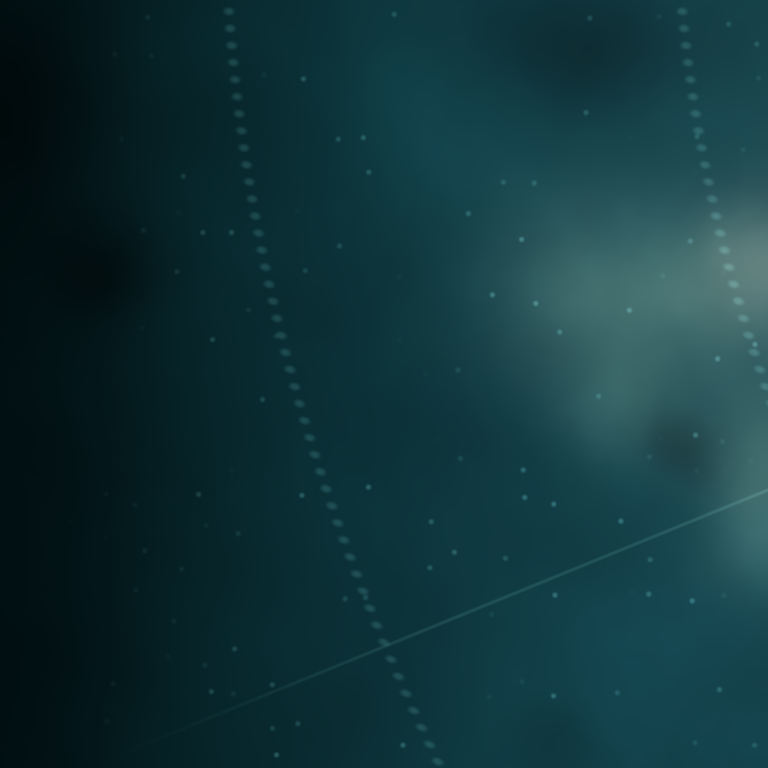
Give the GLSL for this background, as a WebGL 1 fragment shader.

```glsl
precision highp float;
// A dim teal nebula: a dark-to-teal ramp with soft gaussian clouds,
// bent by layered sines, under sparse cellular stars, two dotted arcs
// and one thin slanted line.
uniform vec2 u_resolution;

float hash(vec2 p) {
  p = fract(p * vec2(0.1031, 0.1137));
  p += dot(p, p.yx + 33.33);
  return fract((p.x + p.y) * p.x * 17.3);
}

// Layered, rotated sines, roughly -1 to 1
float ripple(vec2 p) {
  float sum = 0.0, amp = 0.5;
  for (int i = 0; i < 5; i++) {
    sum += amp * sin(p.x + 1.3 * sin(p.y)) * cos(p.y * 0.8 + 0.7);
    p = mat2(1.4, 1.2, -1.2, 1.4) * p + vec2(1.7, 0.6);
    amp *= 0.55;
  }
  return sum;
}

// Soft elliptical cloud
float cloud(vec2 p, vec2 center, vec2 radius) {
  vec2 d = (p - center) / radius;
  return exp(-dot(d, d));
}

vec3 nebula(vec2 uv) {
  vec2 p = uv + 0.025 * vec2(ripple(uv * 9.0), ripple(uv * 9.0 + 4.0));

  // Ramp from the dark left side to the teal right side
  float x = p.x - 0.05 * (1.0 - p.y) * (1.0 - p.x);
  vec3 color = mix(vec3(0.004, 0.06, 0.07), vec3(0.032, 0.165, 0.185), smoothstep(-0.06, 0.38, x));
  color = mix(color, vec3(0.065, 0.235, 0.27), smoothstep(0.24, 0.78, x));

  // Blue-teal veils
  color += vec3(0.02, 0.055, 0.06) * cloud(p, vec2(0.55, 0.82), vec2(0.12, 0.17));
  color += vec3(0.01, 0.035, 0.04) * cloud(p, vec2(0.88, 0.1), vec2(0.2, 0.15));
  color += vec3(0.07, 0.085, 0.08) * cloud(p, vec2(1.05, 0.62), vec2(0.25, 0.36));

  // Pale haze and its bright core
  color += vec3(0.16, 0.155, 0.125) * cloud(p, vec2(0.77, 0.62), vec2(0.135, 0.12));
  color += vec3(0.09, 0.09, 0.07) * cloud(p, vec2(0.81, 0.47), vec2(0.07, 0.075));
  color += vec3(0.09, 0.08, 0.06) * cloud(p, vec2(0.91, 0.62), vec2(0.09, 0.1));
  color += vec3(0.22, 0.17, 0.14) * cloud(p, vec2(1.0, 0.66), vec2(0.075, 0.09));
  color += vec3(0.15, 0.14, 0.11) * cloud(p, vec2(0.99, 0.4), vec2(0.08, 0.1));
  color += vec3(0.07, 0.08, 0.07) * cloud(p, vec2(1.0, 0.28), vec2(0.09, 0.07));

  // Dark pockets
  color *= 1.0 - 0.28 * cloud(p, vec2(0.77, 0.95), vec2(0.14, 0.08));
  color *= 1.0 - 0.22 * cloud(p, vec2(0.88, 0.43), vec2(0.05, 0.05));
  color *= 1.0 - 0.14 * cloud(p, vec2(0.72, 0.05), vec2(0.06, 0.06));
  color *= 1.0 - 0.4 * cloud(p, vec2(0.13, 0.65), vec2(0.07, 0.07));
  color *= 1.0 - 0.45 * cloud(p, vec2(0.03, 0.85), vec2(0.1, 0.13));

  return color * (1.0 + 0.07 * ripple(uv * 13.0 + 2.0));
}

// One jittered speck in some of the cells
float stars(vec2 uv) {
  vec2 grid = uv * 24.0;
  vec2 cell = floor(grid);
  vec2 jitter = vec2(hash(cell + 11.0), hash(cell + 47.0));
  float d = length(fract(grid) - 0.2 - 0.6 * jitter);
  float level = smoothstep(0.72, 1.0, hash(cell + 83.0));
  return level * smoothstep(0.13, 0.02, d);
}

// Dots along a parabola that starts at the top edge
float dottedArc(vec2 uv, float start, float slope, float bend) {
  float t = 1.0 - uv.y;
  float across = uv.x - start - slope * t - bend * t * t;
  float along = (fract(t / 0.0222 - 0.17) - 0.5) * 0.0222;
  float d = length(vec2(across / 1.35, along));
  return smoothstep(0.0075, 0.0015, d);
}

void main() {
  vec2 uv = gl_FragCoord.xy / u_resolution;
  vec3 color = nebula(uv);

  color += vec3(0.12, 0.19, 0.19) * stars(uv) * smoothstep(0.05, 0.4, uv.x);

  // Dotted arcs
  float arcs = dottedArc(uv, 0.297, 0.066, 0.211) + dottedArc(uv, 0.887, 0.089, 0.257);
  color += vec3(0.075, 0.115, 0.11) * arcs;

  // Thin line, fading to the left
  float offset = abs(uv.y - 0.362 + 0.408 * (1.0 - uv.x)) * 0.926;
  float fade = smoothstep(0.1, 0.6, uv.x);
  color += vec3(0.06, 0.085, 0.075) * fade * smoothstep(0.0035, 0.0005, offset);

  gl_FragColor = vec4(color, 1.0);
}
```
